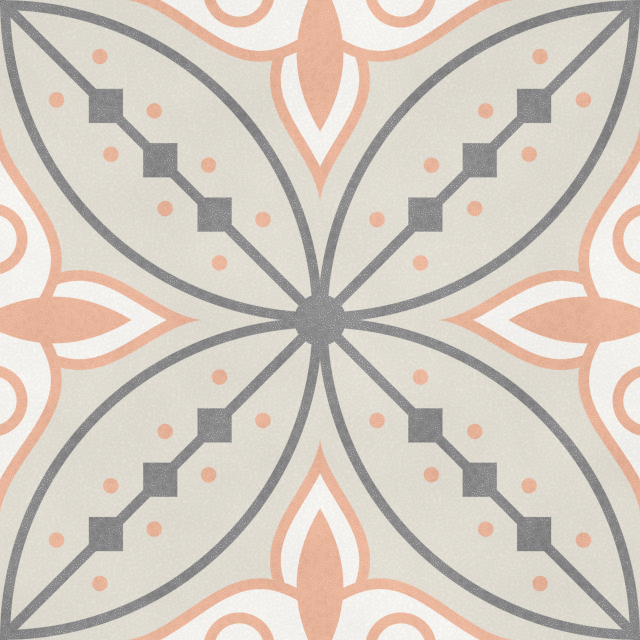
Give the GLSL for this pattern, as a Shadertoy shader.

```glsl
// A worn cement tile: four grey leaves meet at a hub, coral buds sit on the sides.
// The tile is folded into one eighth, so each motif is drawn once with distances;
// cellular noise and layered sines on the unfolded tile add grain and stains.

const vec3 STONE = vec3(0.876, 0.861, 0.820);
const vec3 CHALK = vec3(0.952, 0.945, 0.930);
const vec3 CORAL = vec3(0.900, 0.700, 0.600);
const vec3 SLATE = vec3(0.525, 0.525, 0.530);

// Lengths are fractions of the tile side.
const float STROKE = 0.0078;       // half width of the grey lines
const float LEAF_RADIUS = 0.492;
const float LEAF_CENTRE = 0.496;
const float HUB_RADIUS = 0.0404;
const float STEP = 0.0849;         // spacing of squares and dots
const float SQUARE_START = 0.1647;
const float SQUARE_HALF = 0.0267;
const vec2  DOT_START = vec2(0.157, 0.0892);
const float DOT_RADIUS = 0.0121;
const float OUTLINE = 0.0169;      // width of the coral outlines
const vec3  DROP = vec3(0.0794, 0.1237, 0.207);   // height, peak, reach
const vec3  SHOULDER = vec3(0.0977, 0.0938, 0.224);
const vec3  BUD = vec3(0.0365, 0.0846, 0.121);    // half width, middle, half length
const vec2  RING_CENTRE = vec2(-0.013, 0.1263);
const float RING_RADIUS = 0.0475;
const float RING_HALF = 0.0085;
const float GRAIN = 0.10;
const float SPECKLE = 0.17;
const float PI = 3.14159265;

vec2 hash2(vec2 p) {
    vec3 h = fract(vec3(p.xyx) * vec3(0.1031, 0.1030, 0.0973));
    h += dot(h, h.yzx + 33.33);
    return fract((h.xx + h.yz) * h.zy);
}

// Distance to the nearest scattered point.
float cellular(vec2 p) {
    vec2 cell = floor(p), f = fract(p);
    float nearest = 2.0;
    for (int y = -1; y <= 1; y++)
        for (int x = -1; x <= 1; x++) {
            vec2 o = vec2(x, y);
            nearest = min(nearest, length(o + hash2(cell + o) - f));
        }
    return nearest;
}

float stains(vec2 p) {
    float sum = 0.0, amp = 0.5;
    for (int i = 0; i < 4; i++) {
        sum += amp * sin(p.x + 1.7 * sin(p.y)) * sin(p.y + 1.3 * sin(p.x));
        p = mat2(1.6, 1.2, -1.2, 1.6) * p + 2.3;
        amp *= 0.6;
    }
    return sum;
}

// Depth below a cosine bell, positive inside it.
float bellDepth(float along, float across, vec3 bell) {
    float a = PI * clamp((along - bell.y) / bell.z, -1.0, 1.0);
    float slope = 0.5 * PI * bell.x / bell.z * sin(a);
    float height = bell.x * (0.5 + 0.5 * cos(a)) - 0.0013;
    return (height - across) / sqrt(1.0 + slope * slope);
}

float fill(float d, float aa) {
    return smoothstep(aa, -aa, d);
}

void mainImage(out vec4 fragColor, in vec2 fragCoord) {
    float side = min(iResolution.x, iResolution.y);
    float aa = 0.75 / side;
    vec2 uv = (fragCoord - 0.5 * iResolution.xy) / side + 0.5;

    // Fold into one eighth: s.x runs along an axis, s.y away from it.
    vec2 q = abs(fract(uv) - 0.5);
    vec2 s = vec2(max(q.x, q.y), min(q.x, q.y));
    float inward = 0.5 - s.x;

    // Coral side motif with chalk inside.
    float drop = bellDepth(inward, s.y, DROP);
    float shoulder = bellDepth(s.y, inward, SHOULDER);
    float along = (inward - BUD.y) / BUD.z;
    float bud = s.y - BUD.x * (1.0 - along * along);
    float ring = abs(length(vec2(inward, s.y) - RING_CENTRE) - RING_RADIUS) - RING_HALF;
    float chalk = min(max(OUTLINE - drop, shoulder), OUTLINE - shoulder);
    float coral = fill(-max(drop, shoulder), aa);
    float chalkMask = fill(chalk, aa);
    float coralTop = fill(min(bud, ring), aa);

    // Leaves, stem and hub.
    float slate = abs(length(s - vec2(0.0, LEAF_CENTRE)) - LEAF_RADIUS) - STROKE;
    slate = min(slate, (s.x - s.y) * 0.7071 - STROKE);
    slate = min(slate, length(s) - HUB_RADIUS);

    // Squares on the stem, dots beside it.
    float dots = 1.0;
    for (int i = 0; i < 4; i++) {
        float shift = STEP * float(i);
        vec2 box = abs(s - SQUARE_START - shift);
        if (i < 3) slate = min(slate, max(box.x, box.y) - SQUARE_HALF);
        dots = min(dots, length(s - DOT_START - shift) - DOT_RADIUS);
    }
    coralTop = max(coralTop, fill(dots, aa));
    float slateMask = fill(slate, aa);

    vec3 color = mix(STONE, CORAL, coral);
    color = mix(color, CHALK, chalkMask);
    color = mix(color, CORAL, coralTop);
    color = mix(color, SLATE, slateMask);

    // Grain, pale specks in the paint, broad stains.
    float fine = cellular(uv * 240.0);
    float rough = cellular(uv * 75.0 + 7.0);
    float stain = stains(uv * 11.0);
    float paint = max(slateMask, 0.5 * max(coralTop, coral * (1.0 - chalkMask)));
    float speck = smoothstep(0.38, 0.08, fine) * smoothstep(0.1, 0.6, rough + 0.2 * stain);
    color += (fine - 0.45) * GRAIN * mix(0.45, 1.0, paint);
    color += SPECKLE * speck * paint;
    color += 0.016 * stain * (1.0 + paint) - 0.02 * smoothstep(0.5, 0.7, length(q));
    fragColor = vec4(clamp(color, 0.0, 1.0), 1.0);
}
```
